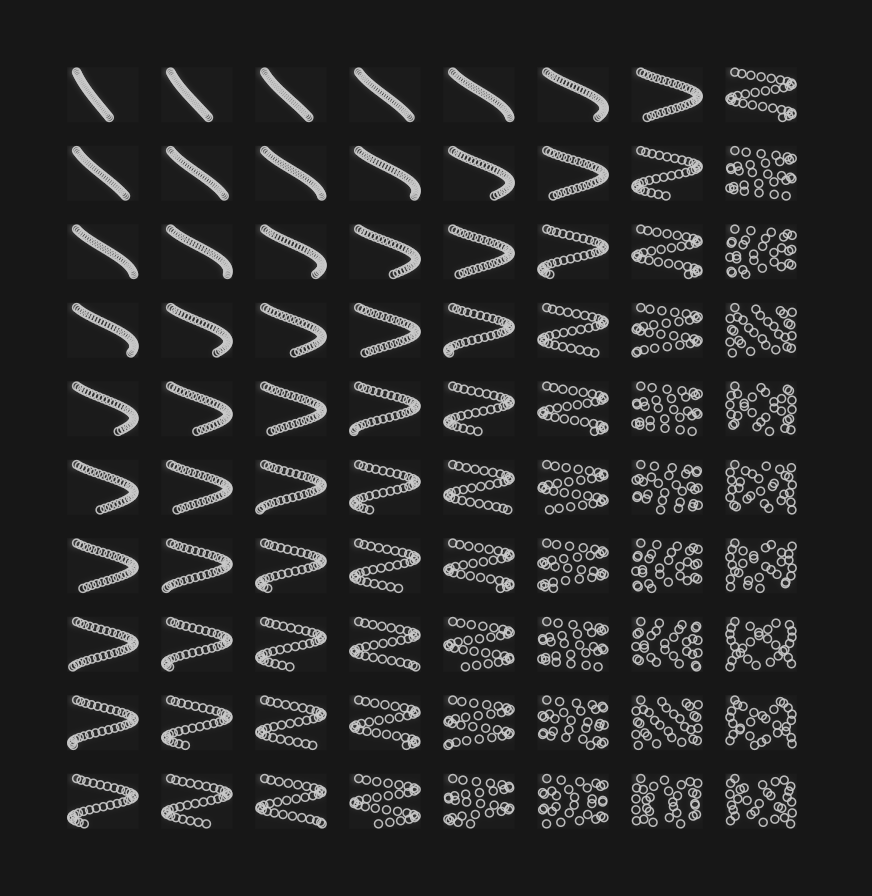
Give the GLSL for this pattern, as a Shadertoy shader.

```glsl
const vec2 GRID = vec2(8.0, 10.0);
const vec2 PITCH = vec2(0.10495, 0.0876);
const vec2 TILE_HALF = vec2(0.0398, 0.0307);
const vec2 SWING = vec2(0.0348, 0.0253);
const float GRID_SHIFT = -0.0045;
const int RING_COUNT = 30;
const float RING_RADIUS = 0.0044;
const float STROKE_HALF = 0.00085;
const float START_PHASE = -1.0;

const vec3 BACKGROUND = vec3(0.09);
const vec3 TILE_COLOR = vec3(0.105);
const vec3 GLOW_COLOR = vec3(0.62);
const vec3 RING_COLOR = vec3(0.79);

float coverage(float dist, float pixel) {
    return clamp(0.5 - dist / pixel, 0.0, 1.0);
}

float boxDistance(vec2 p, vec2 halfSize) {
    vec2 d = abs(p) - halfSize;
    return length(max(d, 0.0)) + min(max(d.x, d.y), 0.0);
}

float ringDistance(vec2 p, float radius, float strokeHalf) {
    return abs(length(p) - radius) - strokeHalf;
}

float softGlow(vec2 p, float radius) {
    return exp(-dot(p, p) / (radius * radius));
}

// Sine swing across, steady travel downwards
vec2 wavePoint(int index, float stepAngle) {
    float along = float(index) / float(RING_COUNT - 1);
    float angle = START_PHASE + float(index) * stepAngle;
    return SWING * vec2(sin(angle), 2.0 * along - 1.0);
}

// Frequency rises with the row and with the reciprocal of columns left
float stepAngleOf(vec2 cell) {
    return (cell.y + 2.0) / (6.0 * (GRID.x - cell.x));
}

float glowAmount(vec2 p, float stepAngle) {
    float glow = 0.0;
    for (int i = 0; i < RING_COUNT; i++) {
        glow += 0.07 * softGlow(p - wavePoint(i, stepAngle), 0.0062);
    }
    vec2 head = wavePoint(0, stepAngle) - vec2(0.003, 0.0);
    glow += 0.22 * softGlow(p - head, 0.006);
    return 1.0 - exp(-glow);
}

vec3 drawRings(vec3 color, vec2 p, float stepAngle, float pixel) {
    for (int i = 0; i < RING_COUNT; i++) {
        vec2 offset = p - wavePoint(i, stepAngle);
        float ring = coverage(ringDistance(offset, RING_RADIUS, STROKE_HALF), pixel);
        color = mix(color, RING_COLOR, 0.92 * ring);
    }
    return color;
}

void mainImage(out vec4 fragColor, in vec2 fragCoord) {
    float pixel = 1.0 / iResolution.y;
    vec2 p = (fragCoord - 0.5 * iResolution.xy) * pixel;
    p = vec2(p.x - GRID_SHIFT, -p.y);

    // Cell index, counted from the top left, and position about its centre
    vec2 gridPos = p / PITCH + 0.5 * GRID;
    vec2 cell = clamp(floor(gridPos), vec2(0.0), GRID - 1.0);
    vec2 local = (gridPos - cell - 0.5) * PITCH;
    float stepAngle = stepAngleOf(cell);

    // Faint panel, glow clipped to it, then the chain of rings
    float panel = coverage(boxDistance(local, TILE_HALF), pixel);
    vec3 color = mix(BACKGROUND, TILE_COLOR, panel);
    color = mix(color, GLOW_COLOR, panel * glowAmount(local, stepAngle));
    color = drawRings(color, local, stepAngle, pixel);

    fragColor = vec4(color, 1.0);
}
```
